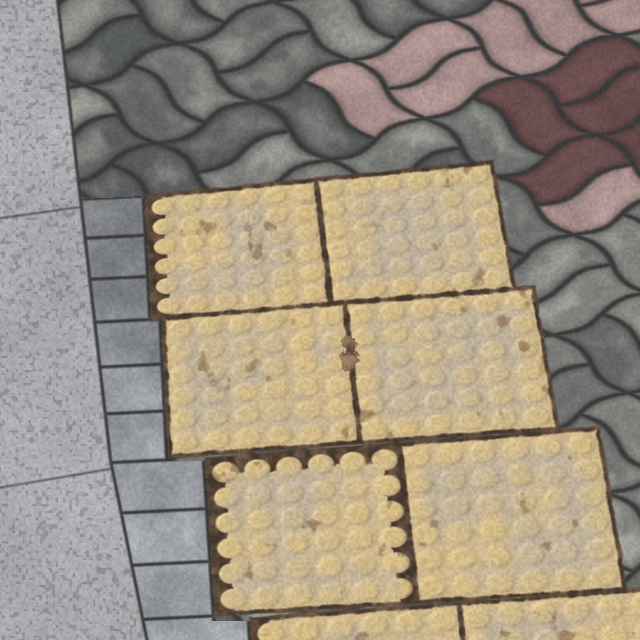
A Shadertoy shader for this texture:

```glsl
// Worn pavement seen at an angle: a pale kerb, a strip of small setts, stepped
// rows of studded yellow tiles, and wavy basket-weave pavers behind them.
#define STUDS 6.0
#define STUD_RADIUS 0.37
#define STUD_RELIEF 0.10
#define WAVE 0.065
#define JOINT 0.0035
#define GRAIN 0.13
#define TILE_YELLOW vec3(0.81, 0.72, 0.55)
#define TILE_FADED vec3(0.74, 0.69, 0.61)
#define KERB_GREY vec3(0.67, 0.67, 0.685)
#define DIRT vec3(0.31, 0.25, 0.20)
#define PINK vec3(0.66, 0.56, 0.55)
#define RED vec3(0.41, 0.30, 0.30)

float hash(vec2 p) {
  vec3 q = fract(p.xyx * 0.1031);
  q += dot(q, q.yzx + 33.33);
  return fract((q.x + q.y) * q.z);
}

float noise(vec2 p) {
  vec2 i = floor(p), f = smoothstep(0.0, 1.0, p - i);
  return mix(mix(hash(i), hash(i + vec2(1, 0)), f.x),
    mix(hash(i + vec2(0, 1)), hash(i + 1.0), f.x), f.y);
}

float fbm(vec2 p) {
  float sum = 0.0, amp = 0.533;
  for (int i = 0; i < 4; i++) {
    sum += amp * noise(p);
    p = p * 2.07 + 11.3;
    amp *= 0.5;
  }
  return sum;
}

// Soft coverage of the side where d is positive
float cover(float d, float aa) { return smoothstep(-aa, aa, d); }

// Basket-weave of wavy pavers, coloured by their centres
vec3 pavers(vec2 p, float aa) {
  mat2 basis = mat2(0.150, -0.065, 0.117, 0.091);
  vec2 origin = vec2(0.68, 0.107);
  vec2 w = inverse(basis) * (p - origin);
  w += WAVE * sin(6.2832 * w.yx) + 0.03 * (fbm(p * 22.0) - 0.5);
  vec2 block = floor(w + 0.5), f = w - block;
  bool turned = mod(block.x + block.y, 2.0) > 0.5;
  if (turned) f = f.yx;
  float side = f.y < 0.0 ? -0.25 : 0.25;
  float inner = min(0.5 - abs(f.x), 0.25 - abs(f.y - side)) * 0.13;
  vec2 id = block + (turned ? vec2(side, 0) : vec2(0, side));
  vec2 c = origin + basis * id;

  float pale = 0.55 * hash(id * 8.0 + 40.0) + 0.25 * smoothstep(0.7, 0.9, c.x);
  float patches = smoothstep(0.38, 0.7, fbm(p * 15.0 + 3.0));
  pale += (patches - 0.25) * smoothstep(0.0, 0.03, inner) * 0.6;
  vec3 col = mix(vec3(0.35, 0.36, 0.36), vec3(0.63, 0.63, 0.60), clamp(pale, 0.0, 1.0));

  // Rising pink band, red corner, lower pink stone
  float band = abs(c.y - 0.17 + 0.56 * (c.x - 0.59));
  bool pink = band < 0.085 && c.x > 0.53 && c.y < 0.22;
  pink = pink || distance(c, vec2(0.93, 0.335)) < 0.075;
  bool red = distance(c, vec2(0.94, 0.18)) < 0.125;
  if (red || pink) col = (red ? RED : PINK) * (0.88 + 0.25 * fbm(p * 18.0));
  col *= 0.8 + 0.2 * smoothstep(0.0, 0.016, inner);
  return mix(vec3(0.23), col, cover(inner - JOINT, aa + 0.0015));
}

// Pale stone kerb with two cross joints
vec3 kerb(vec2 p, float aa) {
  vec3 col = KERB_GREY * (0.93 + 0.14 * fbm(p * 9.0));
  col *= 1.0 - 0.15 * smoothstep(0.62, 0.85, noise(p * 190.0));
  float joint = min(abs(p.y - 0.341 + 0.14 * p.x), abs(p.y - 0.762 + 0.17 * p.x));
  return col * mix(0.55, 1.0, cover(joint - 0.0017, aa + 0.001));
}

// Small setts whose rows grow taller downwards
vec3 setts(vec2 p, float drop, float sides, float aa) {
  float row = (sqrt(0.0036 + 0.006 * drop) - 0.06) / 0.003;
  float inner = min((0.5 - abs(fract(row) - 0.5)) * (0.06 + 0.003 * row), sides);
  float light = 0.45 + 0.13 * smoothstep(0.4, 0.7, p.y) + 0.06 * hash(vec2(floor(row), 7));
  vec3 col = vec3(0.98, 1.0, 1.03) * light * (0.82 + 0.36 * fbm(p * 24.0));
  return mix(vec3(0.22), col, cover(inner - 0.0025, aa + 0.001));
}

// Tile face; g is the offset from the nearest stud
vec3 tileFace(vec2 p, vec2 g, float inner) {
  float fade = smoothstep(0.3, 0.65, fbm(p * 13.0)) * smoothstep(0.0, 0.05, inner);
  vec3 col = mix(TILE_YELLOW, TILE_FADED, fade * 0.9);
  float r = length(g), rim = (r - STUD_RADIUS) / 0.075;
  col *= 1.0 - STUD_RELIEF * exp(-rim * rim) * dot(g, vec2(0.8, 0.6)) / max(r, 0.05);
  col += vec3(0.025, 0.015, -0.025) * cover(STUD_RADIUS - 0.04 - r, 0.04);
  float stain = smoothstep(0.7, 0.82, fbm(p * 28.0 + 5.0));
  return mix(col, vec3(0.52, 0.42, 0.30), stain * 0.65);
}

void mainImage(out vec4 fragColor, in vec2 fragCoord) {
  vec2 p = fragCoord / iResolution.xy;
  p.y = 1.0 - p.y; // y runs downwards
  float aa = 1.0 / iResolution.y, rough = fbm(p * 75.0) - 0.5;
  vec3 col = pavers(p, aa), tiles = DIRT;

  // Ends of the top and bottom edge of each row
  vec4 top[4] = vec4[4](vec4(0.232, 0.31, 0.766, 0.256), vec4(0.258, 0.499, 0.831, 0.452),
    vec4(0.326, 0.72, 0.932, 0.672), vec4(0.396, 0.97, 1.029, 0.922));
  vec4 low[4] = vec4[4](vec4(0.242, 0.495, 0.801, 0.449), vec4(0.268, 0.71, 0.868, 0.667),
    vec4(0.341, 0.957, 0.974, 0.919), vec4(0.414, 1.23, 1.074, 1.185));
  float stair = 0.226, ground = -1.0, face = -1.0;
  for (int i = 0; i < 4; i++) {
    vec4 a = top[i], b = low[i];
    float down = p.y - mix(a.y, a.w, (p.x - a.x) / (a.z - a.x));
    float up = mix(b.y, b.w, (p.x - b.x) / (b.z - b.x)) - p.y;
    float v = down / (down + up);
    vec2 span = mix(a.xz, b.xz, v);
    float width = span.y - span.x, u = (p.x - span.x) / width;
    if (p.y > a.y) stair = span.x - 0.008;
    float mid = i == 3 ? 0.508 : 0.491;
    float whole = min(min(u, 1.0 - u) * width, min(down, up));
    float split = abs(u - mid) * width - 0.0035, inner = min(whole, split);
    ground = max(ground, whole);
    float across = u < mid ? u / mid : (u - mid) / (1.0 - mid);
    vec2 g = fract(vec2(across, v) * STUDS) - 0.5;
    if (inner < -0.002) continue;
    face = inner + rough * 0.005;
    tiles = tileFace(p, g, inner);

    // Broken rims leave outer studs in the dirt
    if (u < mid && i != 1) {
      float rim = i == 2 ? min(u * width, min(split, down)) : u * width;
      float stud = (STUD_RADIUS + 0.06 - length(g)) * 0.045;
      face = min(face, max(rim - 0.022 + rough * 0.012, stud));
    }
  }

  // Setts in the steps, dirt in the gaps, litter on a joint
  float edge = 0.0885 + 0.115 * p.y + 0.0875 * max(p.y - 0.72, 0.0);
  float drop = p.y - 0.31 + 0.05 * (p.x - 0.15);
  if (drop > 0.0 && p.x < stair + 0.003)
    col = setts(p, drop, min(p.x - edge, stair - p.x), aa);
  vec3 soil = DIRT * (0.85 + 1.3 * max(rough + 0.15, 0.0));
  col = mix(col, soil, cover(ground + 0.006 + rough * 0.006, aa + 0.001));
  col = mix(col, tiles, cover(face - 0.001, aa + 0.0008));
  float litter = length((p - vec2(0.547, 0.552)) * vec2(1.3, 0.6));
  col = mix(col, soil * 1.35, cover(0.013 + rough * 0.035 - litter, 0.002));

  // Kerb with a dark seam, then grain
  col = mix(col, vec3(0.25), cover(edge + 0.004 - p.x, aa + 0.001));
  col = mix(col, kerb(p, aa), cover(edge - 0.001 - p.x, aa + 0.001));
  col *= 1.0 + GRAIN * (noise(p * 260.0) - 0.5);
  fragColor = vec4(clamp(col, 0.0, 1.0), 1.0);
}
```
